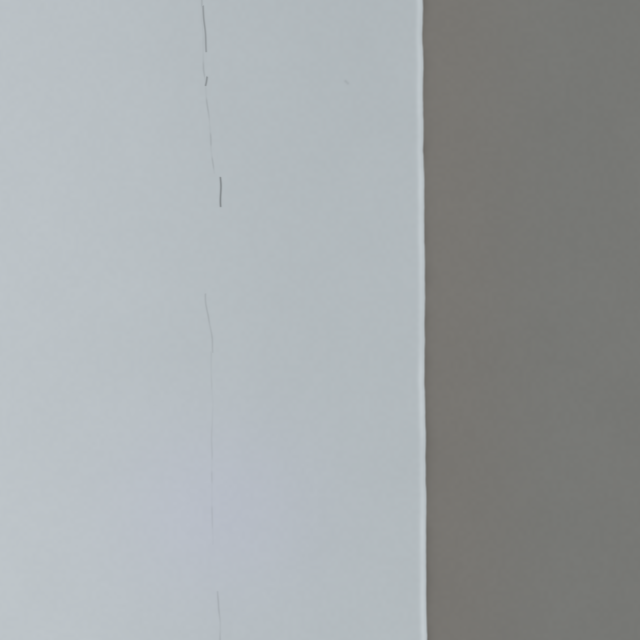
Reproduce this texture procedurally as a Shadertoy shader.

```glsl
// Pale painted wall with a fine broken crack, meeting a darker grey wall at a vertical corner.

const vec3 PALE_LEFT   = vec3(0.738, 0.765, 0.782);
const vec3 PALE_RIGHT  = vec3(0.695, 0.725, 0.740);
const vec3 COOL_TINT   = vec3(0.006, 0.000, 0.022);
const vec3 GREY_NEAR   = vec3(0.472, 0.463, 0.446);
const vec3 GREY_FAR    = vec3(0.467, 0.470, 0.458);
const vec3 CRACK_COLOR = vec3(0.47, 0.49, 0.50);
const float EDGE_TOP = 0.6605;
const float EDGE_BOTTOM = 0.6670;
const float EDGE_WOBBLE = 0.0016;
const float EDGE_SOFTNESS = 0.0022;
const float RIM_GAIN = 0.050;
const float SHADOW_GAIN = 0.045;
const float CRACK_WIDTH = 0.0017;
const float MOTTLE_GAIN = 0.010;
const float GRAIN_GAIN = 0.008;

float hash(vec2 p) {
    vec3 q = fract(vec3(p.xyx) * 0.1031);
    q += dot(q, q.yzx + 33.33);
    return fract((q.x + q.y) * q.z);
}

float noise(vec2 p) {
    vec2 i = floor(p), f = fract(p);
    f = f * f * (3.0 - 2.0 * f);
    return mix(mix(hash(i), hash(i + vec2(1, 0)), f.x),
               mix(hash(i + vec2(0, 1)), hash(i + vec2(1, 1)), f.x), f.y);
}

float fbm(vec2 p) {
    float sum = 0.0, gain = 0.5;
    for (int i = 0; i < 4; i++) {
        sum += gain * noise(p);
        p = p * 2.03 + 17.0;
        gain *= 0.5;
    }
    return sum / 0.9375;
}

// Soft coverage of a thin stroke from a to b
float stroke(vec2 p, vec2 a, vec2 b, float width) {
    vec2 ab = b - a;
    float t = clamp(dot(p - a, ab) / dot(ab, ab), 0.0, 1.0);
    float d = length(p - a - ab * t) / width;
    return exp(-d * d);
}

// Strong marks near the top, fainter broken runs below
float crackMask(vec2 p) {
    p.x += 0.003 * (noise(vec2(p.y * 38.0, 4.0)) - 0.5);
    float broken = smoothstep(0.25, 0.75, noise(vec2(p.y * 55.0, 9.0)));
    float strong = 0.50 * stroke(p, vec2(0.318, 0.990), vec2(0.323, 0.920), CRACK_WIDTH);
    strong = max(strong, 0.62 * stroke(p, vec2(0.323, 0.879), vec2(0.320, 0.867), CRACK_WIDTH));
    strong = max(strong, 0.75 * stroke(p, vec2(0.344, 0.722), vec2(0.345, 0.678), CRACK_WIDTH));
    float faint = stroke(p, vec2(0.316, 1.000), vec2(0.320, 0.865), CRACK_WIDTH);
    faint = max(faint, stroke(p, vec2(0.320, 0.865), vec2(0.335, 0.730), CRACK_WIDTH));
    faint = max(faint, stroke(p, vec2(0.321, 0.540), vec2(0.333, 0.450), CRACK_WIDTH));
    faint = max(faint, 0.6 * stroke(p, vec2(0.331, 0.450), vec2(0.332, 0.150), CRACK_WIDTH));
    faint = max(faint, stroke(p, vec2(0.341, 0.075), vec2(0.344, 0.000), CRACK_WIDTH));
    float speck = 0.16 * stroke(p, vec2(0.539, 0.873), vec2(0.542, 0.870), 0.0025);
    return max(max(strong, faint * mix(0.06, 0.20, broken)), speck);
}

vec3 paleWall(vec2 uv, float side) {
    vec3 color = mix(PALE_LEFT, PALE_RIGHT, smoothstep(-0.1, 0.62, uv.x));
    color += 0.012 * (0.55 - uv.y);
    vec2 glow = (uv - vec2(0.34, 0.20)) / vec2(0.16, 0.14);
    color += COOL_TINT * exp(-dot(glow, glow));
    color = mix(color, CRACK_COLOR, crackMask(uv));
    // Bright rim along the corner
    float rim = (side + 0.006) / 0.0045;
    float wear = 0.6 + 0.7 * noise(vec2(uv.y * 24.0, 2.0));
    return color + RIM_GAIN * wear * exp(-rim * rim);
}

vec3 greyWall(vec2 uv, float side) {
    vec3 color = mix(GREY_NEAR, GREY_FAR, smoothstep(0.0, 0.24, side));
    color += 0.008 * (uv.y - 0.5) * smoothstep(0.25, 0.0, side);
    float nick = 0.5 + noise(vec2(uv.y * 30.0, 6.0));
    return color - SHADOW_GAIN * nick * exp(-max(side, 0.0) / 0.006);
}

void mainImage(out vec4 fragColor, in vec2 fragCoord) {
    vec2 uv = fragCoord / iResolution.xy;

    // Signed distance across the slightly tilted, worn corner
    float edge = mix(EDGE_BOTTOM, EDGE_TOP, uv.y);
    edge += EDGE_WOBBLE * (fbm(vec2(uv.y * 22.0, 3.0)) - 0.5) * 2.0;
    float side = uv.x - edge;
    float softness = max(EDGE_SOFTNESS, 0.75 / iResolution.x);
    float isGrey = smoothstep(-softness, softness, side);
    vec3 color = mix(paleWall(uv, side), greyWall(uv, side), isGrey);

    // Broad mottling and fine grain
    color += MOTTLE_GAIN * (fbm(uv * vec2(14.0, 11.0)) - 0.5);
    color += GRAIN_GAIN * (noise(uv * 150.0) - 0.5);
    fragColor = vec4(clamp(color, 0.0, 1.0), 1.0);
}
```
